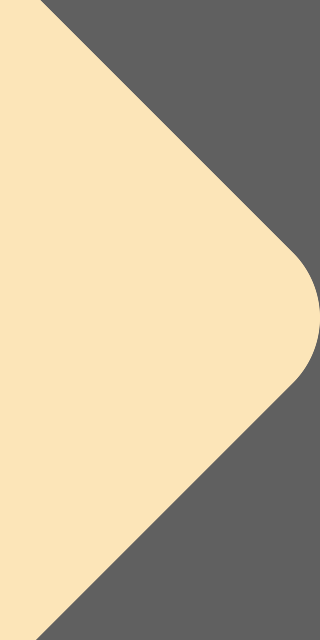
Reproduce this background procedurally as a WebGL 2 fragment shader.

```glsl
#version 300 es
precision highp float;

uniform vec2 u_resolution;
out vec4 fragColor;

const vec3 CREAM = vec3(0.988, 0.898, 0.722);
const vec3 GREY = vec3(0.378, 0.378, 0.378);

// Signed distance to a right-pointing, right-angled wedge with a rounded tip
float roundedWedge(vec2 p, vec2 center, float radius) {
    vec2 d = p - center;
    vec2 q = vec2(d.x + d.y, d.x - d.y) * inversesqrt(2.0);
    return length(max(q, 0.0)) + min(max(q.x, q.y), 0.0) - radius;
}

// Coverage of a shape, smoothed across one pixel
float coverage(float dist, float pixel) {
    return 1.0 - smoothstep(-0.5 * pixel, 0.5 * pixel, dist);
}

void main() {
    // Canvas width is one unit, with the vertical axis centred
    float pixel = 1.0 / u_resolution.x;
    vec2 p = vec2(gl_FragCoord.x, gl_FragCoord.y - 0.5 * u_resolution.y) * pixel;

    // Cream wedge over the grey ground
    float wedge = roundedWedge(p, vec2(0.7125, 0.007), 0.2875);
    fragColor = vec4(mix(GREY, CREAM, coverage(wedge, pixel)), 1.0);
}
```
